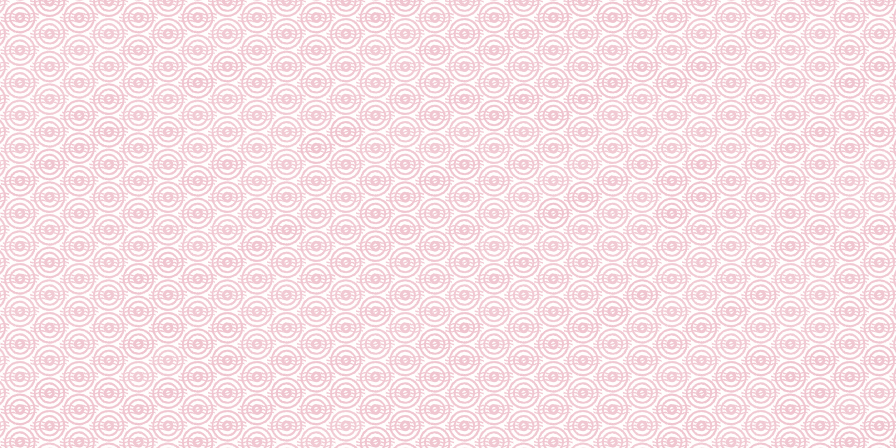
A Shadertoy shader for this pattern:

```glsl
// Concentric rose rings on white, packed in staggered columns, each crossed
// by a band of long wavy strokes like a cancelled stamp.
// Two interleaved lattices share one motif; noise roughens its inked edges.

const vec2 PERIOD = vec2(0.1323, 0.0729);   // one lattice cell, in canvas heights
const vec2 ORIGIN = vec2(0.0443, 0.9609);   // centre of the top left motif
const vec3 PAPER = vec3(1.0, 0.997, 0.993);
const vec3 ROSE = vec3(0.938, 0.765, 0.808);
const int STROKES = 3;
const float OUTER_RADIUS = 0.0328;
const float MIDDLE_RADIUS = 0.0215;
const float CORE_RADIUS = 0.0085;
const float RING_WIDTH = 0.0047;
const float CORE_WIDTH = 0.0070;
const float STROKE_GAP = 0.0080;
const float STROKE_WIDTH = 0.0032;
const float STROKE_REACH = 0.0430;
const float WAVE_HEIGHT = 0.0013;
const float WAVE_LENGTH = 0.0260;
const float ROUGHNESS = 0.0012;
const float GRAIN = 420.0;                  // noise cells per canvas height
const float SOFTNESS = 1.4;                 // edge width in pixels
const float WEAR = 0.12;

float hash(vec2 p) {
    return fract(sin(dot(p, vec2(127.1, 311.7))) * 43758.55);
}

float noise(vec2 p) {
    vec2 i = floor(p), f = fract(p);
    f = f * f * (3.0 - 2.0 * f);
    float low = mix(hash(i), hash(i + vec2(1, 0)), f.x);
    float high = mix(hash(i + vec2(0, 1)), hash(i + vec2(1, 1)), f.x);
    return mix(low, high, f.y);
}

float fill(float d, float aa) {
    return smoothstep(0.5 * aa, -0.5 * aa, d);
}

float ring(float r, float radius, float width) {
    return abs(r - radius) - 0.5 * width;
}

// Distance to the wavy strokes; the middle one reaches furthest
float strokes(vec2 p) {
    float d = 1.0;
    for (int i = 0; i < STROKES; i++) {
        float row = float(i) - 0.5 * float(STROKES - 1);
        float wave = WAVE_HEIGHT * sin(6.2832 * p.x / WAVE_LENGTH + 0.5 * row);
        float shift = 0.003 * sin(row * 2.4);
        float across = abs(p.y - row * STROKE_GAP - wave) - 0.5 * STROKE_WIDTH;
        float along = abs(p.x - shift) - STROKE_REACH + 0.003 * abs(row);
        d = min(d, max(across, along));
    }
    return d;
}

float motif(vec2 p) {
    float r = length(p);
    float d = ring(r, OUTER_RADIUS, RING_WIDTH);
    d = min(d, ring(r, MIDDLE_RADIUS, RING_WIDTH));
    d = min(d, ring(r, CORE_RADIUS, CORE_WIDTH));
    return min(d, strokes(p));
}

// Nearest cells of one lattice, including strokes reaching from the sides
float lattice(vec2 p, float aa) {
    vec2 cell = floor(p / PERIOD + 0.5);
    float ink = 0.0;
    for (int x = -1; x <= 1; x++) {
        vec2 id = cell + vec2(x, 0);
        vec2 q = p - id * PERIOD;
        float rough = ROUGHNESS * (noise(q * GRAIN + 40.0) - 0.5);
        float pressure = 1.0 - WEAR * hash(id);
        ink = max(ink, pressure * fill(motif(q) + rough, aa));
    }
    return ink;
}

void mainImage(out vec4 fragColor, in vec2 fragCoord) {
    float aa = SOFTNESS / iResolution.y;
    vec2 p = fragCoord / iResolution.y - ORIGIN;
    float ink = max(lattice(p, aa), lattice(p - 0.5 * PERIOD, aa));
    fragColor = vec4(mix(PAPER, ROSE, ink), 1.0);
}
```
